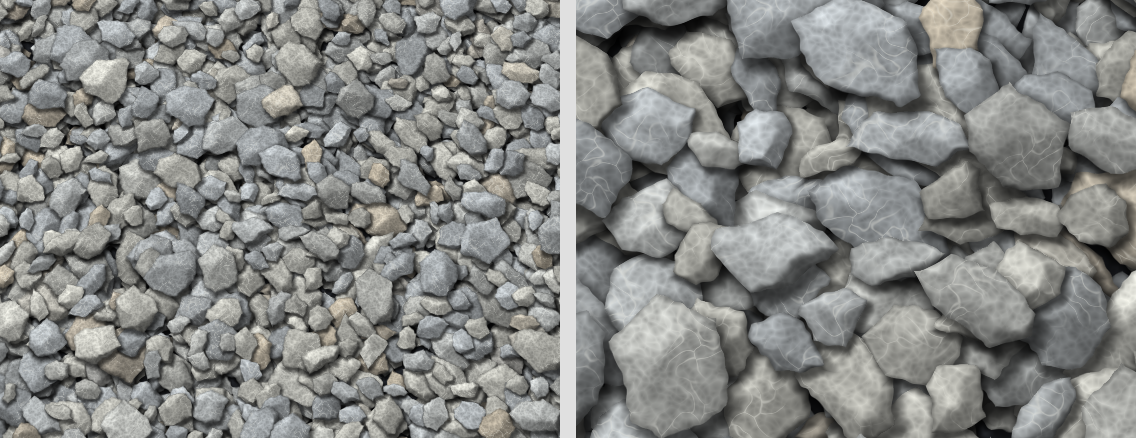
Left, the full canvas; right, a detail of the centre.
Write a WebGL 1 fragment shader that draws this texture.

```glsl
precision highp float;

uniform vec2 u_resolution;

const int LAYERS = 7;
const int SIDES = 7;
const float SMALL_CELL = 0.050;
const float CELL_RANGE = 0.062;
const float TOP_DENSITY = 0.28;
const float FACET_SHARPNESS = 38.0;
const float SHADOW_WIDTH = 0.13;
const float SHADOW_STRENGTH = 0.62;
const float AMBIENT = 0.36;
const float DIFFUSE = 0.60;
const float PERSPECTIVE = 0.18;
const vec2 SHADOW_SHIFT = vec2(0.05, -0.09);
const vec3 LIGHT = vec3(-0.35, 0.55, 0.76);
const vec3 GAP_COLOR = vec3(0.14, 0.15, 0.17);
const vec3 BLUE_GREY = vec3(0.80, 0.825, 0.84);
const vec3 PALE_GREY = vec3(0.88, 0.88, 0.845);
const vec3 WARM_BEIGE = vec3(0.88, 0.82, 0.72);
const vec3 DUST_COLOR = vec3(0.87, 0.87, 0.84);
const float TAU = 6.2831853;

vec3 hash3(vec2 p) {
  vec3 q = fract(p.xyx * vec3(0.1031, 0.1030, 0.0973));
  q += dot(q, q.yxz + 33.33);
  return fract((q.xxy + q.yzz) * q.zyx);
}

// Nearest and second nearest distances of cellular noise
vec2 cellular(vec2 p) {
  vec2 cell = floor(p);
  vec2 nearest = vec2(8.0);
  for (int j = -1; j <= 1; j++) {
    for (int i = -1; i <= 1; i++) {
      vec2 id = cell + vec2(float(i), float(j));
      float d = length(id + hash3(id).xy - p);
      nearest.y = min(nearest.y, max(nearest.x, d));
      nearest.x = min(nearest.x, d);
    }
  }
  return nearest;
}

vec2 roughen(vec2 p) {
  return p + 0.0018 * sin(p.yx * 95.0 + 2.0 * sin(p * 61.0))
           + 0.0007 * sin(p.yx * 290.0 + 3.0 * sin(p * 173.0));
}

vec3 stoneColor(vec3 rnd) {
  vec3 tint = mix(BLUE_GREY, PALE_GREY, smoothstep(0.15, 0.75, rnd.x));
  tint = mix(tint, WARM_BEIGE, 0.75 * smoothstep(0.88, 0.97, rnd.y));
  return tint * mix(0.86, 1.06, rnd.z);
}

// Paints one faceted stone and its shadow; xyz is colour, w is texture seed
vec4 paintStone(vec4 below, vec2 p, vec2 id, float blur) {
  vec3 form = hash3(id + 17.3);
  vec3 pose = hash3(id + 41.7);
  float longAxis = mix(0.50, 0.80, form.x);
  vec2 axes = longAxis * vec2(1.0, mix(0.48, 0.95, form.y));
  float turn = pose.x * TAU;
  vec2 along = vec2(cos(turn), sin(turn));
  vec2 across = vec2(-along.y, along.x);
  vec2 q = vec2(dot(p, along), dot(p, across)) / axes;

  // The flat top competes with the sloping sides
  vec2 tilt = (pose.yz - 0.5) * 0.85;
  float topWeight = exp(-FACET_SHARPNESS * (mix(0.12, 0.28, form.z) + dot(tilt, p)));
  vec3 normalSum = normalize(vec3(-tilt, 1.0)) * topWeight;
  float weightSum = topWeight;
  float edge = -1.0;
  float shadowEdge = -1.0;
  for (int s = 0; s < SIDES; s++) {
    vec3 cut = hash3(id + float(s) * 7.13 + 3.1);
    float angle = (float(s) + 0.75 * cut.x) * TAU / float(SIDES);
    vec2 n = vec2(cos(angle), sin(angle));
    vec2 gradient = along * n.x / axes.x + across * n.y / axes.y;
    float stretch = length(gradient);
    vec2 outward = gradient / stretch;
    float d = (dot(q, n) - mix(0.74, 1.0, cut.y)) / stretch;
    edge = max(edge, d);
    shadowEdge = max(shadowEdge, d - dot(outward, SHADOW_SHIFT));
    float slope = mix(0.45, 2.2, cut.z * cut.z);
    float weight = exp(-FACET_SHARPNESS * max(-slope * d, -0.8));
    normalSum += normalize(vec3(outward * slope, 1.0)) * weight;
    weightSum += weight;
  }

  float shadow = 1.0 - smoothstep(-0.4 * SHADOW_WIDTH, SHADOW_WIDTH, shadowEdge);
  float mask = 1.0 - smoothstep(-blur, blur, edge);
  float lit = max(dot(normalSum / weightSum, normalize(LIGHT)), 0.0);
  vec3 color = stoneColor(hash3(id + 91.9)) * (AMBIENT + DIFFUSE * lit);
  color *= mix(0.80, 1.0, smoothstep(0.0, 0.06, -edge));
  vec3 shaded = below.rgb * (1.0 - SHADOW_STRENGTH * shadow);
  return vec4(mix(shaded, color, mask), mask > 0.5 ? form.x * 50.0 : below.w);
}

void main() {
  vec2 uv = gl_FragCoord.xy / u_resolution.y;
  float farness = 1.0 + PERSPECTIVE * uv.y;
  vec2 p = vec2(uv.x - 0.64, uv.y) * farness + 3.0;
  vec2 rough = roughen(p);
  vec4 pile = vec4(GAP_COLOR, 0.0);

  // Nearer rows lie over farther rows within each layer
  for (int k = 0; k < LAYERS; k++) {
    float layer = float(k);
    float size = SMALL_CELL + CELL_RANGE * fract(layer * 0.618);
    float density = mix(1.0, TOP_DENSITY, layer / float(LAYERS - 1));
    vec2 grid = rough / size + layer * vec2(13.37, 7.71);
    vec2 cell = floor(grid);
    for (int j = 1; j >= -1; j--) {
      for (int i = -1; i <= 1; i++) {
        vec2 corner = cell + vec2(float(i), float(j));
        vec2 id = corner + layer * 57.0;
        vec3 place = hash3(id);
        vec2 local = grid - corner - mix(vec2(0.2), vec2(0.8), place.xy);
        if (place.z < density && dot(local, local) < 1.44) {
          pile = paintStone(pile, local, id, 0.8 * farness / (size * u_resolution.y));
        }
      }
    }
  }

  // Mineral grain, chipped patches and pale dusty scratches
  vec2 surface = rough + pile.w;
  vec2 chips = cellular(surface * 42.0 + 0.6 * sin(surface.yx * 130.0));
  float grain = cellular(surface * 165.0).x - 0.45;
  float patches = cellular(surface * 19.0).x;
  float scratch = (1.0 - smoothstep(0.0, 0.13, chips.y - chips.x)) * smoothstep(0.3, 0.7, patches);
  vec3 color = pile.rgb * (1.0 + 0.20 * grain + 0.22 * (chips.x - 0.45) + 0.10 * (patches - 0.45));
  float exposed = smoothstep(0.25, 0.60, color.g);
  color = mix(color, DUST_COLOR, 0.38 * scratch * exposed);
  gl_FragColor = vec4(clamp(color, 0.0, 1.0), 1.0);
}
```
